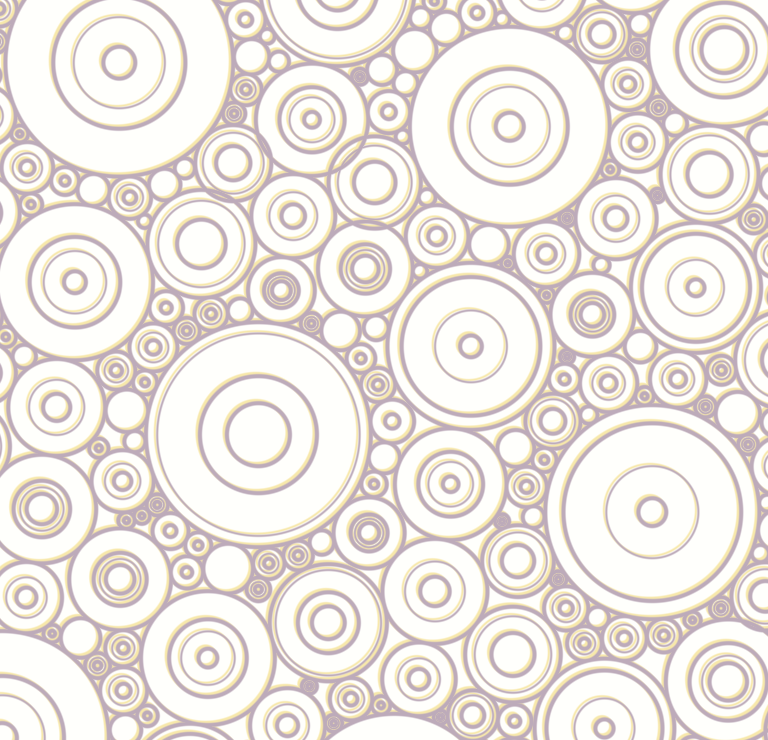
Give the GLSL for this pattern, as a Shadertoy shader.

```glsl
#define SPACING 0.31
#define JITTER 0.016
#define STEPS 9
#define SMALLEST 0.009
#define THICK 0.0028
#define THIN 0.0014
#define SHADOW_SHIFT vec2(-0.0032, 0.0030)
#define SOFTNESS 0.0014

const vec3 PAPER  = vec3(1.00, 1.00, 0.99);
const vec3 MAUVE  = vec3(0.74, 0.67, 0.73);
const vec3 YELLOW = vec3(0.97, 0.91, 0.67);

// Slightly turned triangular lattice; its corners come in three kinds of size
const mat2 LATTICE = SPACING * mat2(0.940, 0.342, 0.174, 0.985);
const vec3 LEAST_RADIUS = vec3(0.130, 0.085, 0.055);
const vec3 MOST_RADIUS  = vec3(0.155, 0.115, 0.090);

// Ring radii relative to the disc: thick, thin, thick; negative means absent
const vec3 RINGS[10] = vec3[10](
    vec3(0.83, 0.43, 0.13), vec3(0.52, 0.90, 0.28),
    vec3(0.62, 0.42, 0.30), vec3(0.58, 0.40, 0.14),
    vec3(0.52, 0.40, 0.28), vec3(-1.0, 0.57, 0.28), vec3(0.45, 0.80, -1.0),
    vec3(-1.0), vec3(-1.0, -1.0, 0.33), vec3(-1.0, 0.62, 0.30));

vec3 discs[13]; // centre and radius: six around a triangle, then the fillers
int placed;

vec3 hash(vec2 cell) {
    vec3 h = vec3(dot(cell, vec2(127.1, 311.7)), dot(cell, vec2(269.5, 183.3)),
                  dot(cell, vec2(419.2, 371.9)));
    return fract(sin(h + 1.7) * 4375.85);
}

int kindOf(vec2 cell) { return int(mod(cell.x - cell.y + 0.5, 3.0)); }

vec3 cornerDisc(vec2 cell, int kind) {
    vec3 h = hash(cell);
    return vec3(LATTICE * cell + JITTER * (2.0 * h.xy - 1.0),
                mix(LEAST_RADIUS[kind], MOST_RADIUS[kind], h.z));
}

float cross2(vec2 a, vec2 b) { return a.x * b.y - a.y * b.x; }

vec2 touchPoint(vec3 a, vec3 b) { return mix(a.xy, b.xy, a.z / (a.z + b.z)); }

// Corner discs of the triangle around p, and discs bridging its edges
void placeChain(vec2 p) {
    vec2 q = inverse(LATTICE) * p;
    vec2 cell = floor(q), f = q - cell;
    vec2 corner[3];
    vec2 first = cell + step(1.0, f.x + f.y);
    corner[kindOf(first)] = first;
    corner[kindOf(cell + vec2(1, 0))] = cell + vec2(1, 0);
    corner[kindOf(cell + vec2(0, 1))] = cell + vec2(0, 1);

    // Step over an edge when jitter has moved it past p
    for (int n = 0; n < 6; n++) {
        int k = n % 3, i = (k + 1) % 3, j = (k + 2) % 3;
        vec2 a = cornerDisc(corner[i], i).xy;
        vec2 edge = cornerDisc(corner[j], j).xy - a;
        vec2 tip = cornerDisc(corner[k], k).xy - a;
        if (cross2(edge, p - a) * cross2(edge, tip) < 0.0)
            corner[k] = corner[i] + corner[j] - corner[k];
    }
    for (int k = 0; k < 3; k++) discs[2 * k] = cornerDisc(corner[k], k);
    for (int k = 0; k < 3; k++) {
        vec3 a = discs[2 * k], b = discs[(2 * k + 2) % 6];
        vec2 along = b.xy - a.xy;
        float len = length(along), radius = 0.5 * (len - a.z - b.z);
        discs[2 * k + 1] = vec3(a.xy + along / len * (a.z + radius), radius);
    }
    placed = 6;
}

// Direction away from the closest disc, and the gap to its rim
vec3 nearest(vec2 p) {
    vec3 found = vec3(0.0, 0.0, 9.0);
    for (int i = 0; i < placed; i++) {
        vec2 away = p - discs[i].xy;
        float len = length(away);
        if (len - discs[i].z < found.z) found = vec3(away / max(len, 1e-5), len - discs[i].z);
    }
    return found;
}

// Climb to the roomiest spot and put a touching disc there
void fillGap(vec2 p, float stride) {
    vec3 best = vec3(p, -9.0);
    for (int n = 0; n < STEPS; n++) {
        vec3 near = nearest(p);
        if (near.z > best.z) best = vec3(p, near.z);
        p += stride * near.xy;
        stride *= 0.75;
    }
    if (best.z < SMALLEST) best.z = -9.0;
    discs[placed++] = best;
}

void packDiscs(vec2 p) {
    placeChain(p);
    if (nearest(p).z < -0.012) return;
    vec2 middle = vec2(0.0);
    for (int k = 0; k < 6; k++) middle += touchPoint(discs[k], discs[(k + 1) % 6]) / 6.0;
    fillGap(middle, 0.03);
    if (nearest(p).z < -0.012) return;
    for (int k = 0; k < 6; k++) {
        vec2 neck = touchPoint(discs[k], discs[(k + 1) % 6]);
        vec2 inward = discs[6].xy - neck;
        float len = length(inward);
        fillGap(neck + inward / len * 0.6 * (len - discs[6].z), 0.008);
    }
}

float stroke(float offset, float halfWidth) {
    float soft = max(SOFTNESS, 0.7 / iResolution.y);
    return 1.0 - smoothstep(halfWidth - soft, halfWidth + soft, abs(offset));
}

// Coverage of all rims and inner rings
float ringInk(vec2 p) {
    float ink = 0.0;
    for (int i = 0; i < placed; i++) {
        float radius = discs[i].z, d = length(p - discs[i].xy);
        if (d > radius + 0.01) continue;
        int pick = int(12.0 * fract(radius * 777.0));
        int style = radius > 0.075 ? pick % 4 : (radius > 0.034 ? 4 : 7) + pick % 3;
        vec3 ring = RINGS[style] * radius;
        ink = max(ink, max(stroke(d - radius, THICK), stroke(d - ring.x, THICK)));
        ink = max(ink, max(stroke(d - ring.y, THIN), stroke(d - ring.z, THICK)));
    }
    return ink;
}

void mainImage(out vec4 fragColor, in vec2 fragCoord) {
    vec2 p = fragCoord / iResolution.y;
    packDiscs(p);
    vec3 color = mix(PAPER, YELLOW, ringInk(p - SHADOW_SHIFT));
    fragColor = vec4(mix(color, MAUVE, ringInk(p)), 1.0);
}
```
